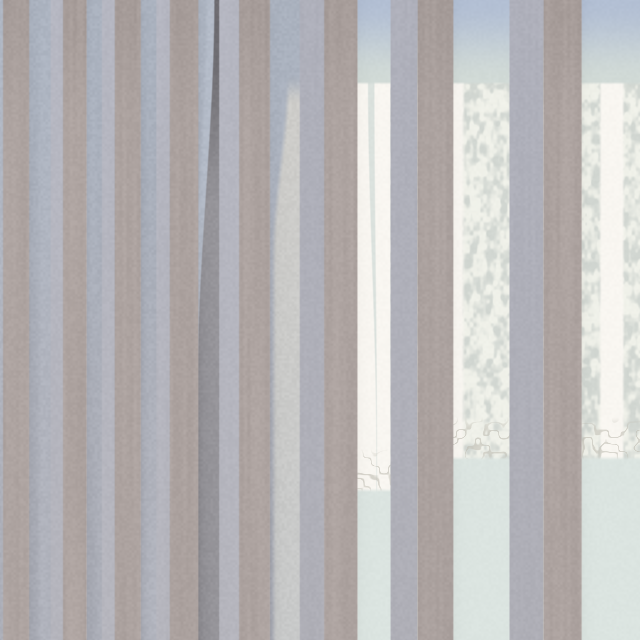
This texture is drawn by a three.js fragment shader. Its source:

```glsl
// Eight vertical taupe slats, each with a grey strip on its left, widening to the right.
// Layers run back to front: gathered cloth and a bright dappled window, then a loop
// of slats with soft edges, streaks and woven grain from hashed value noise.

varying vec2 vUv;

const vec3 TAUPE = vec3(0.675, 0.637, 0.625);
const vec3 GREY = vec3(0.685, 0.685, 0.715);
const vec3 BLUE_CLOTH = vec3(0.675, 0.705, 0.755);
const vec3 FOLD_SHADE = vec3(0.59, 0.585, 0.605);
const vec3 PALE_CLOTH = vec3(0.785, 0.79, 0.79);
const vec3 SKY = vec3(0.70, 0.75, 0.83);
const vec3 FROST = vec3(0.86, 0.895, 0.88);
const vec3 SUNLIT = vec3(0.975, 0.965, 0.945);
const vec3 TWIG = vec3(0.76, 0.75, 0.71);
const float SOFT = 0.0016;

float hash(vec2 p) {
  vec3 q = fract(p.xyx * 0.1031);
  q += dot(q, q.yzx + 33.33);
  return fract((q.x + q.y) * q.z);
}

float noise(vec2 p) {
  vec2 cell = floor(p);
  vec2 f = fract(p);
  f = f * f * (3.0 - 2.0 * f);
  float low = mix(hash(cell), hash(cell + vec2(1.0, 0.0)), f.x);
  float high = mix(hash(cell + vec2(0.0, 1.0)), hash(cell + 1.0), f.x);
  return mix(low, high, f.y);
}

float above(float x, float edge, float soft) {
  return smoothstep(edge - soft, edge + soft, x);
}

float band(float x, float left, float right, float soft) {
  return above(x, left, soft) * (1.0 - above(x, right, soft));
}

// Selects entry i of eight values held in two vectors.
float pick(vec4 a, vec4 b, float i) {
  vec4 slot = vec4(0.0, 1.0, 2.0, 3.0);
  return dot(a, vec4(equal(slot, vec4(i)))) + dot(b, vec4(equal(slot + 4.0, vec4(i))));
}

// Right edge of each slat and width of the grey strip beside it.
float slatEdge(float i) {
  return pick(vec4(0.0456, 0.1354, 0.2201, 0.3099), vec4(0.4219, 0.5586, 0.7083, 0.9089), i);
}

float stripWidth(float i) {
  return pick(vec4(0.0, 0.019, 0.02, 0.021), vec4(0.031, 0.038, 0.042, 0.053), i);
}

vec3 clothLayer(vec2 p) {
  vec3 color = mix(GREY + 0.01, BLUE_CLOTH, 0.35 + 0.65 * smoothstep(0.2, 1.0, p.y));
  color += 0.035 * (noise(vec2(p.x * 90.0, p.y * 1.5)) - 0.5);
  // Slanted fold, deepest near the top.
  float foldLeft = 0.309 + 0.026 * smoothstep(0.4, 1.0, p.y);
  vec3 shade = FOLD_SHADE - 0.16 * smoothstep(0.65, 0.95, p.y);
  color = mix(color, BLUE_CLOTH + 0.06, band(p.x, foldLeft - 0.012, foldLeft, 0.004) * 0.6);
  color = mix(color, shade, band(p.x, foldLeft, 0.344, SOFT));
  // Translucent gather lit from behind.
  float glowLeft = 0.428 + 0.022 * smoothstep(0.6, 0.88, p.y);
  float glow = band(p.x, glowLeft, 0.48, 0.005) * (1.0 - above(p.y, 0.86, 0.025));
  return mix(color, PALE_CLOTH + vec3(0.025, 0.015, 0.0) * p.y, glow);
}

vec3 windowLayer(vec2 p) {
  float leaves = 0.6 * noise(p * vec2(85.0, 60.0)) + 0.4 * noise(p * vec2(190.0, 140.0));
  vec3 foliage = mix(vec3(0.82, 0.84, 0.82), vec3(0.94, 0.945, 0.915), smoothstep(0.25, 0.7, leaves));
  float sun = band(p.x, 0.55, 0.61, SOFT) + band(p.x, 0.70, 0.724, 0.004);
  sun += band(p.x, 0.938, 0.974, 0.003);
  vec3 view = mix(foliage, SUNLIT, min(sun, 1.0));
  // Tapered curtain creases in the first opening.
  float taper = smoothstep(0.3, 0.87, p.y);
  float crease = band(p.x, 0.588 - 0.013 * taper, 0.589 - 0.004 * taper, SOFT);
  view = mix(view, FROST - 0.03, crease * 0.8);
  // Fine branches gather above the frosted lower pane.
  float sill = 0.284 - 0.05 * band(p.x, 0.55, 0.62, SOFT);
  float branch = abs(noise(p * vec2(75.0, 90.0)) - 0.5);
  float twigs = (1.0 - smoothstep(0.02, 0.09, branch)) * band(p.y, sill, sill + 0.055, 0.012);
  view = mix(view, TWIG, twigs * 0.6);
  vec3 color = mix(FROST, view, above(p.y, sill, 0.004));
  vec3 sky = mix(FROST - 0.04, SKY, smoothstep(0.87, 1.0, p.y));
  return mix(color, sky, above(p.y, 0.87, 0.003));
}

void main() {
  vec2 p = vUv;
  float opening = step(0.53, p.x);
  vec3 color = mix(clothLayer(p), windowLayer(p), opening);
  float grain = noise(p * 260.0) - 0.5;
  float streak = noise(vec2(p.x * 180.0, p.y * 3.0)) - 0.5;
  color += grain * mix(0.035, 0.015, opening);

  // Slats with their grey strips and contact shadows.
  for (int n = 0; n < 8; n++) {
    float i = float(n);
    float right = slatEdge(i);
    float left = right - 0.037 - 0.0038 * abs(i - 1.0);
    float shadow = step(right, p.x) * exp(-max(p.x - right, 0.0) / 0.009);
    color -= shadow * mix(0.07 * (1.0 - 0.5 * p.y), 0.025, opening);
    vec3 tint = vec3(0.012, 0.008, 0.006) * (hash(vec2(i, 7.0)) - 0.5);
    vec3 strip = GREY + vec3(0.0, 0.006, 0.018) * p.y + 0.025 * grain + 0.012 * streak;
    strip += 0.025 * band(i, 0.5, 4.5, 0.1);
    vec3 slat = TAUPE + tint + 0.03 * grain + 0.03 * streak;
    slat -= 0.025 * smoothstep(0.8, 1.0, p.y);
    color = mix(color, strip, band(p.x, left - stripWidth(i), left, SOFT));
    color = mix(color, slat, band(p.x, left, right, SOFT));
  }
  gl_FragColor = vec4(clamp(color, 0.0, 1.0), 1.0);
}
```
